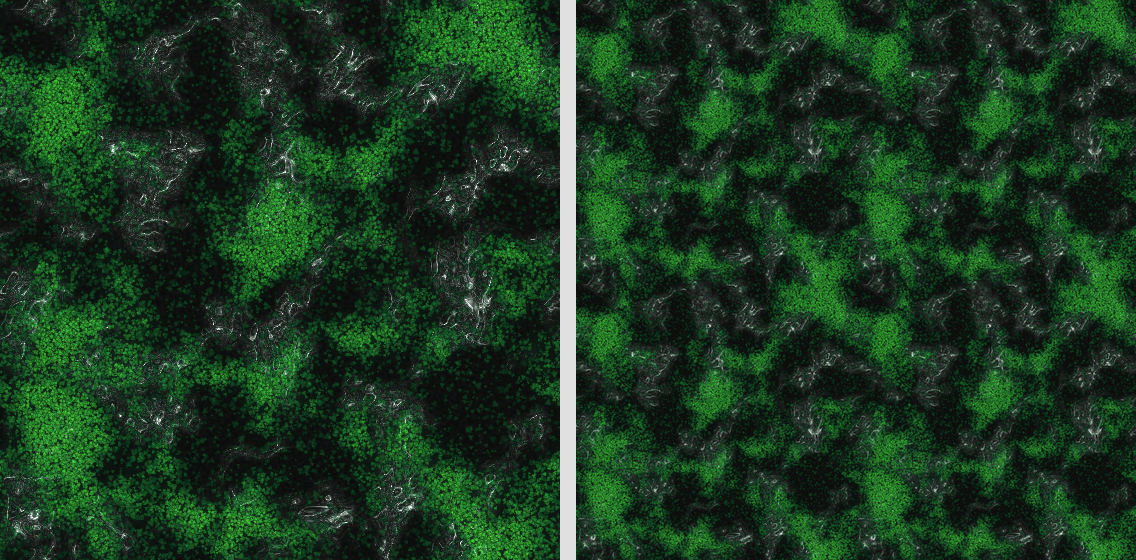
Left, the tile; right, the same tile 2 across and 2 down.
Reproduce this texture procedurally as a Shadertoy shader.

```glsl
const vec3 ROCK_DARK = vec3(0.055, 0.065, 0.058);
const vec3 ROCK_GREY = vec3(0.20, 0.22, 0.21);
const vec3 GLINT = vec3(0.86, 0.92, 0.88);
const vec3 MOSS_DEEP = vec3(0.04, 0.21, 0.11);
const vec3 MOSS_TEAL = vec3(0.12, 0.62, 0.30);
const vec3 MOSS_LEAF = vec3(0.25, 0.74, 0.20);

vec3 hash3(vec2 cell, float seed) {
    uvec3 v = uvec3(ivec3(cell, seed)) * 1664525u + 1013904223u;
    v.x += v.y * v.z; v.y += v.z * v.x; v.z += v.x * v.y;
    v ^= v >> 16u;
    v.x += v.y * v.z; v.y += v.z * v.x; v.z += v.x * v.y;
    return vec3(v >> 8u) / 16777216.0;
}

float corner(vec2 cell, vec2 offset, float period, float seed) {
    float angle = 6.28319 * hash3(mod(cell, period), seed).x;
    return dot(vec2(cos(angle), sin(angle)), offset);
}

// Gradient noise that wraps after a whole number of cells
float noise(vec2 p, float period, float seed) {
    vec2 i = floor(p), f = p - i, e = vec2(1, 0);
    vec2 w = f * f * f * (f * (f * 6.0 - 15.0) + 10.0);
    float low = mix(corner(i, f, period, seed), corner(i + e, f - e, period, seed), w.x);
    float high = mix(corner(i + e.yx, f - e.yx, period, seed),
                     corner(i + 1.0, f - 1.0, period, seed), w.x);
    return mix(low, high, w.y);
}

float fbm(vec2 uv, float period, int octaves, float gain, float seed) {
    float sum = 0.0, amp = 1.0;
    for (int i = 0; i < octaves; i++) {
        sum += amp * noise(uv * period, period, seed + float(i));
        period *= 2.0;
        amp *= gain;
    }
    return sum;
}

// Soft streak where the slope faces a light
float streak(vec2 slope, vec2 light, float tilt, float width) {
    float along = (dot(slope, light) - tilt) / width;
    float across = dot(slope, vec2(-light.y, light.x));
    return exp(-along * along - 1.6 * across * across);
}

// Thin lines of a reflected environment
float filament(vec2 slope, float scale, float sharpness, float seed) {
    return pow(max(1.0 - abs(noise(slope * scale, 64.0, seed)) * 1.6, 0.0), sharpness);
}

vec3 wetRock(vec2 uv, float period) {
    vec2 e = vec2(0.0015, 0);
    float h = fbm(uv, period, 3, 0.48, 11.0);
    vec2 slope = vec2(fbm(uv + e, period, 3, 0.48, 11.0),
                      fbm(uv + e.yx, period, 3, 0.48, 11.0)) - h;
    slope /= e.x * period;
    float wet = smoothstep(-0.12, 0.42, h + 0.5 * noise(uv * 5.0, 5.0, 21.0));
    float lines = filament(slope, 1.7, 7.0, 31.0) + 0.6 * filament(slope, 3.1, 6.0, 32.0);
    float grit = noise(uv * 150.0, 150.0, 33.0);
    float shine = streak(slope, vec2(-0.8, 0.6), 1.15, 0.16)
                + 0.8 * streak(slope, vec2(0.86, -0.5), 1.35, 0.15)
                + 0.25 * streak(slope, vec2(-0.6, 0.8), 0.8, 0.4);
    vec3 color = ROCK_DARK * (0.9 + 0.5 * grit);
    color += ROCK_GREY * wet * (0.22 + 0.75 * lines) * (1.0 + 0.5 * grit);
    return color + GLINT * shine * wet * (0.35 + 0.65 * lines);
}

// One layer of lobed leaflets: rgb colour, a opacity
vec4 leaflets(vec2 uv, float cells, float cover, float edge, float seed) {
    vec2 p = uv * cells, base = floor(p);
    vec4 result = vec4(0);
    for (int y = -1; y <= 1; y++)
    for (int x = -1; x <= 1; x++) {
        vec2 cell = base + vec2(x, y);
        vec3 place = hash3(mod(cell, cells), seed);
        vec3 look = hash3(mod(cell, cells), seed + 50.0);
        vec2 d = p - cell - place.xy;
        float lobes = 1.0 + 0.22 * sin(3.0 * atan(d.y, d.x + 1e-5) + 6.28319 * look.x);
        float radius = mix(0.38, 0.68, look.y) * lobes;
        float r = length(d);
        float present = step(place.z, mix(0.13, 0.85, cover));
        float alpha = present * (1.0 - smoothstep(radius - edge, radius + edge, r));
        float light = clamp(0.1 + 0.75 * cover + 0.5 * (look.z - 0.5), 0.0, 1.0);
        vec3 tint = mix(MOSS_TEAL, MOSS_LEAF, clamp(0.7 * cover + 0.6 * look.x - 0.1, 0.0, 1.0));
        vec3 color = mix(MOSS_DEEP, tint, light);
        color *= mix(1.1, 0.62, smoothstep(0.35, 1.0, r / radius));
        result = mix(result, vec4(color, 1), alpha);
    }
    return result;
}

void mainImage(out vec4 fragColor, in vec2 fragCoord) {
    vec2 uv = fragCoord / iResolution.xy;
    vec2 warp = vec2(noise(uv * 6.0, 6.0, 1.0), noise(uv * 6.0, 6.0, 2.0));
    vec3 rock = wetRock(uv + 0.035 * warp, 9.0);

    // Moss patches, broken up towards their rims
    float patches = fbm(uv + 0.03 * warp, 4.0, 5, 0.55, 41.0);
    float cover = smoothstep(-0.18, 0.48, patches);
    vec3 color = mix(rock, MOSS_DEEP * 1.1, 0.55 * cover);
    for (int i = 0; i < 3; i++) {
        float cells = 100.0 + 32.0 * float(i);
        float edge = max(0.12, 0.7 * cells / iResolution.y);
        vec4 leaf = leaflets(uv, cells, cover, edge, 60.0 + float(i));
        color = mix(color, leaf.rgb, leaf.a * mix(0.5, 0.8, cover));
    }

    // Wet glints shine through the leaflets
    color += 0.45 * max(rock - 0.16, 0.0);
    fragColor = vec4(clamp(color, 0.0, 1.0), 1);
}
```
